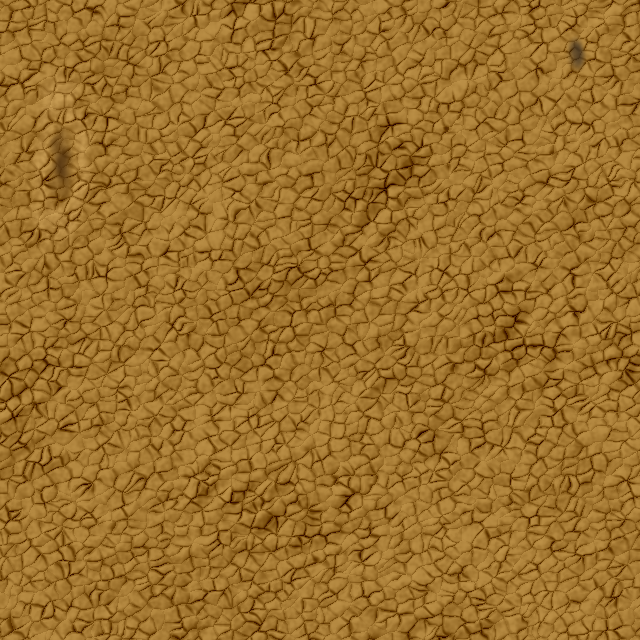
Reproduce this texture procedurally as a WebGL 2 fragment shader.

```glsl
#version 300 es
precision highp float;
// Tan grained leather: small creased cells lit from the upper left, with soft folds and two scuffs.

uniform vec2 u_resolution;
out vec4 fragColor;

vec2 hash2(vec2 p) {
    vec3 q = fract(p.xyx * vec3(0.1031, 0.1030, 0.0973));
    q += dot(q, q.yzx + 33.33);
    return fract((q.xx + q.yz) * q.zy);
}

float cornerSlope(vec2 cell, vec2 offset) {
    return dot(hash2(cell) * 2.0 - 1.0, offset);
}

// Gradient noise, roughly -0.7 to 0.7
float noise(vec2 p) {
    vec2 i = floor(p), f = fract(p), e = vec2(1.0, 0.0);
    vec2 u = f * f * f * (f * (f * 6.0 - 15.0) + 10.0);
    float low = mix(cornerSlope(i, f), cornerSlope(i + e.xy, f - e.xy), u.x);
    float high = mix(cornerSlope(i + e.yx, f - e.yx), cornerSlope(i + e.xx, f - e.xx), u.x);
    return mix(low, high, u.y);
}

float fbm(vec2 p) {
    float sum = 0.0, amplitude = 1.0;
    for (int i = 0; i < 3; i++) {
        sum += amplitude * noise(p);
        p = p * 2.03 + 17.3;
        amplitude *= 0.5;
    }
    return sum;
}

// Voronoi border: x = distance to the nearest edge, yz = direction towards it
vec3 cellEdge(vec2 p) {
    vec2 base = floor(p), nearestCell, nearest;
    float best = 9.0;
    for (int y = -1; y <= 1; y++)
    for (int x = -1; x <= 1; x++) {
        vec2 cell = base + vec2(x, y);
        vec2 r = cell + hash2(cell) - p;
        if (dot(r, r) < best) {
            best = dot(r, r);
            nearest = r;
            nearestCell = cell;
        }
    }
    vec3 edge = vec3(9.0, 0.0, 0.0);
    for (int y = -2; y <= 2; y++)
    for (int x = -2; x <= 2; x++) {
        vec2 cell = nearestCell + vec2(x, y);
        vec2 r = cell + hash2(cell) - p;
        vec2 across = r - nearest;
        if (dot(across, across) > 1e-5) {
            vec2 normal = normalize(across);
            float d = dot(0.5 * (r + nearest), normal);
            if (d < edge.x) edge = vec3(d, normal);
        }
    }
    return edge;
}

void main() {
    vec2 uv = gl_FragCoord.xy / u_resolution.y;

    // Grain axes lean up to the right; cells are longer along them
    float lean = 0.42;
    mat2 toGrain = mat2(cos(lean), -sin(lean), sin(lean), cos(lean));
    vec2 light = toGrain * normalize(vec2(-0.7, 0.8));
    vec2 grain = toGrain * uv;
    grain += 0.016 * vec2(noise(uv * 7.0), noise(uv * 7.0 + 41.0));
    grain += 0.009 * vec2(noise(uv * 48.0 + 9.0), noise(uv * 48.0 + 73.0));

    // Worn zones carry deeper creases and darker stain
    float worn = smoothstep(0.0, 0.65, fbm(uv * 5.0 + 12.4));

    // Creases between the cells, fading out in places
    vec3 edge = cellEdge(grain * vec2(45.0, 58.0) + 60.0);
    float depth = clamp(0.6 + 1.7 * noise(uv * 34.0 + 3.0) + 0.35 * worn, 0.05, 1.3);
    float crease = 1.0 - smoothstep(0.0, 0.2, edge.x);
    float shade = dot(edge.yz, light) * exp(-6.0 * edge.x);
    float tone = 0.046 - 0.235 * crease * depth + 0.145 * shade * (0.45 + 0.6 * depth);

    // Folds along the grain, shaded by the slope of a stretched height field
    vec2 foldPoint = grain * vec2(20.0, 42.0);
    float slope = noise(foldPoint) - noise(foldPoint + light * 0.35);
    tone += slope * mix(0.12, 0.32, worn);

    // Stain and fine mottling
    tone += 0.045 * fbm(uv * 5.0 + 30.0) - 0.05 * worn;
    tone += 0.08 * noise(uv * 75.0) + 0.08 * noise(uv * 140.0 + 8.0);
    tone = min(tone, 0.08 + 0.4 * (tone - 0.08));
    vec3 colour = vec3(0.62, 0.45, 0.18) + tone * vec3(1.0, 1.0, 0.86);

    // Scuffs: a long pale-rimmed dent on the left, a small grey one on the right
    for (int i = 0; i < 2; i++) {
        float k = float(i);
        vec2 q = uv - vec2(0.095, 0.745) - k * vec2(0.805, 0.17);
        q += 0.025 * (1.0 - 0.6 * k) * vec2(noise(uv * 26.0 + k), noise(uv * 26.0 + 50.0));
        float r = length(q / mix(vec2(0.022, 0.068), vec2(0.017, 0.029), k));
        float dent = (1.0 - smoothstep(0.15, 1.1, r)) * (0.7 + 0.8 * noise(uv * 38.0 + 6.0));
        float rim = exp(-4.0 * (r - 1.5) * (r - 1.5));
        colour += 0.07 * rim * (1.0 - k);
        colour = mix(colour, mix(vec3(0.30, 0.18, 0.05), vec3(0.22, 0.17, 0.12), k), 0.9 * dent);
    }
    fragColor = vec4(clamp(colour, 0.0, 1.0), 1.0);
}
```
